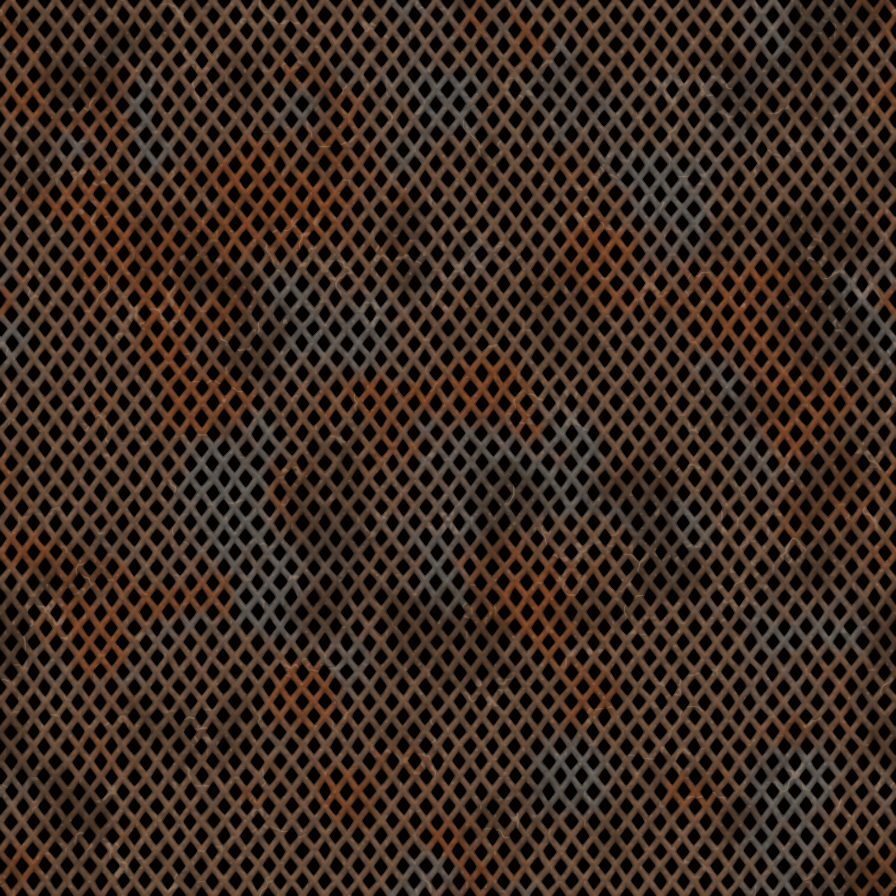
Write a Shadertoy shader that draws this texture.

```glsl
#define GRID vec2(40.0, 30.0)   // whole mesh repeats across and down
#define HOLE 0.275              // hole radius, strand centre lies at 0.5
#define ROUNDING 0.0012         // softening of the hole tips
#define WOBBLE 0.0025           // irregularity of the mesh
#define GRAIN 0.34              // strength of the fine grain
#define HOLE_COLOR vec3(0.012, 0.006, 0.005)
#define BROWN vec3(0.385, 0.285, 0.215)
#define STEEL vec3(0.335, 0.325, 0.310)
#define RUST vec3(0.450, 0.235, 0.115)
#define GRIME vec3(0.235, 0.170, 0.120)
#define FLECK vec3(0.600, 0.510, 0.420)

// Integer hash of a lattice point, 0 to 1
float hash(ivec2 cell, int seed) {
    uint h = uint(cell.x) * 73856093u ^ uint(cell.y) * 19349663u ^ uint(seed) * 83492791u;
    h = (h ^ (h >> 16)) * 73244475u;
    h = (h ^ (h >> 15)) * 39916801u;
    return float((h ^ (h >> 16)) & 65535u) / 65535.0;
}

// Value noise that wraps after one canvas
float noise(vec2 uv, int period, int seed) {
    vec2 p = uv * float(period);
    vec2 f = fract(p);
    f = f * f * f * (f * (f * 6.0 - 15.0) + 10.0);
    ivec2 a = (ivec2(floor(p)) + period) % period;
    ivec2 b = (a + 1) % period;
    return mix(mix(hash(a, seed), hash(ivec2(b.x, a.y), seed), f.x),
               mix(hash(ivec2(a.x, b.y), seed), hash(b, seed), f.x), f.y);
}

float fbm(vec2 uv, int period, int seed) {
    float sum = 0.0, amplitude = 0.5;
    for (int i = 0; i < 4; i++) {
        sum += amplitude * noise(uv, period, seed + i);
        period *= 2;
        amplitude *= 0.5;
    }
    return sum / 0.9375;
}

// Diamond norm with softened corners
float diamond(vec2 p) {
    vec2 q = sqrt(p * p + ROUNDING);
    return q.x + q.y - sqrt(ROUNDING);
}

// Weathered metal: base tones, stains, grain and scratches
vec3 metalColor(vec2 uv) {
    vec3 color = mix(BROWN, STEEL, 0.9 * smoothstep(0.47, 0.68, fbm(uv, 8, 11)));
    color = mix(color, RUST, 0.8 * smoothstep(0.52, 0.74, fbm(uv, 9, 23)));
    color = mix(color, GRIME, 0.65 * smoothstep(0.52, 0.76, fbm(uv, 11, 37)));

    float grain = 0.6 * noise(uv, 230, 41) + 0.4 * noise(uv, 110, 43);
    color *= 1.0 + GRAIN * (grain - 0.5);

    float ridge = 1.0 - abs(2.0 * fbm(uv, 22, 53) - 1.0);
    float scratch = smoothstep(0.93, 1.0, ridge) * smoothstep(0.5, 0.8, noise(uv, 31, 61));
    float speck = smoothstep(0.84, 0.98, noise(uv, 190, 71));
    return mix(color, FLECK, 0.5 * max(scratch, 0.6 * speck));
}

void mainImage(out vec4 fragColor, in vec2 fragCoord) {
    vec2 uv = fragCoord / iResolution.xy;

    // Staggered lattice: cell centres and cell corners
    vec2 wobble = vec2(noise(uv, 37, 81), noise(uv, 37, 83)) - 0.5;
    vec2 p = (uv + WOBBLE * wobble) * GRID;
    vec2 center = fract(p) - 0.5;
    vec2 corner = fract(p + 0.5) - 0.5;
    vec2 local = diamond(center) < diamond(corner) ? center : corner;
    float radius = diamond(local);

    // Rounded strands, lit from above
    float across = clamp((radius - HOLE) / (0.5 - HOLE), 0.0, 1.0);
    float shade = mix(0.58, 1.06, smoothstep(0.0, 0.55, across));
    shade *= 1.0 - 0.7 * local.y * (1.0 - across);

    // Worn hole edges
    float edge = HOLE + 0.03 * (noise(uv, 120, 91) - 0.5);
    float blur = 0.5 * length(GRID) / iResolution.y;
    float metal = smoothstep(edge - blur, edge + blur, radius);

    vec3 color = mix(HOLE_COLOR, metalColor(uv) * shade, metal);
    fragColor = vec4(color, 1.0);
}
```
